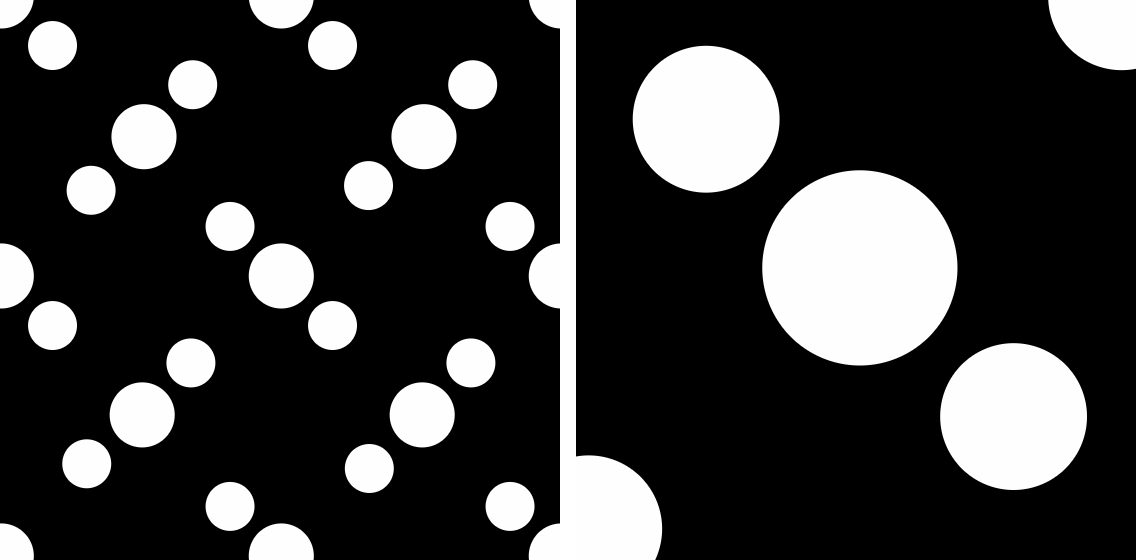
Left, the full canvas; right, a detail of the centre.
This pattern is drawn by a WebGL 2 fragment shader. Its source:

```glsl
#version 300 es
precision highp float;
// White dot trios on black: a large dot between two small ones, leaning in
// alternating diagonal directions on a 2 by 2 grid. Distances are measured
// around the canvas edges, so the pattern tiles seamlessly.

#define REPEATS 2
#define BIG_RADIUS 0.0581
#define SMALL_RADIUS 0.0437
#define FALLING_CENTER vec2(0.0023, 0.0072)
#define RISING_CENTER vec2(0.2555, 0.2575)
#define FALLING_ARM vec2(0.0915, -0.0885)
#define RISING_ARM_UP vec2(0.0870, 0.0928)
#define RISING_ARM_DOWN vec2(-0.0967, -0.0915)
#define ROW_DRIFT vec2(0.0016, -0.0016)
#define ARM_WOBBLE vec2(0.0023, -0.0042)
#define GROUND_COLOR vec3(0.0)
#define DOT_COLOR vec3(0.995)

uniform vec2 u_resolution;
out vec4 fragColor;

// Signed distance to a disc on a canvas that wraps on both axes.
float wrappedDisc(vec2 p, vec2 center, float radius) {
    vec2 d = p - center;
    return length(d - round(d)) - radius;
}

// One large dot with a small dot at the end of each arm.
float dotTrio(vec2 p, vec2 center, vec2 armA, vec2 armB) {
    float big = wrappedDisc(p, center, BIG_RADIUS);
    float smallA = wrappedDisc(p, center + armA, SMALL_RADIUS);
    float smallB = wrappedDisc(p, center + armB, SMALL_RADIUS);
    return min(big, min(smallA, smallB));
}

// Alternates between -1 and +1 with the parity of n.
float paritySign(int n) {
    return (n % 2 == 0) ? -1.0 : 1.0;
}

void main() {
    vec2 uv = gl_FragCoord.xy / u_resolution;
    float dist = 1.0;

    for (int row = 0; row < REPEATS; row++) {
        for (int col = 0; col < REPEATS; col++) {
            vec2 cell = vec2(col, row) / float(REPEATS);

            // Falling diagonal at the cell corner.
            dist = min(dist, dotTrio(uv, cell + FALLING_CENTER,
                                     FALLING_ARM, -FALLING_ARM));

            // Rising diagonal mid-cell, slightly uneven between repeats.
            vec2 center = cell + RISING_CENTER + paritySign(row) * ROW_DRIFT;
            vec2 lowerArm = RISING_ARM_DOWN + paritySign(row + col) * ARM_WOBBLE;
            dist = min(dist, dotTrio(uv, center, RISING_ARM_UP, lowerArm));
        }
    }

    // Edge softened over one pixel.
    float pixel = 1.0 / min(u_resolution.x, u_resolution.y);
    float coverage = clamp(0.5 - dist / pixel, 0.0, 1.0);
    fragColor = vec4(mix(GROUND_COLOR, DOT_COLOR, coverage), 1.0);
}
```
